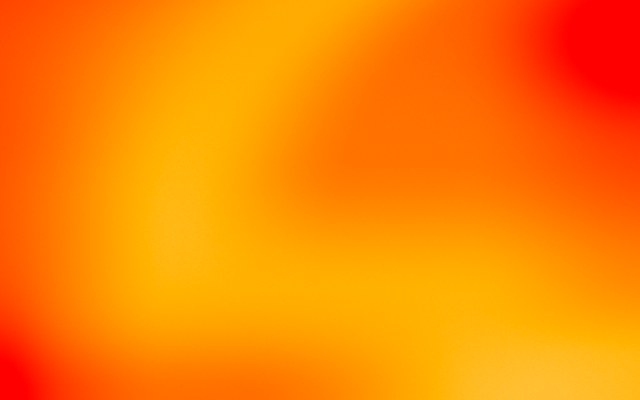
This background is drawn by a WebGL 1 fragment shader. Its source:

```glsl
precision highp float;
// Soft molten gradient: a curved amber band between orange and red glows, with fine grain.

uniform vec2 u_resolution;

float hash(vec2 p) {
  return fract(sin(dot(p, vec2(12.9898, 78.233))) * 43758.5453);
}

// Soft elliptical spot, 1 at its centre
float glow(vec2 p, vec2 centre, vec2 size) {
  vec2 d = (p - centre) / size;
  return exp(-dot(d, d));
}

void main() {
  // Canvas stretched to 1.6 by 1
  vec2 p = gl_FragCoord.xy / u_resolution * vec2(1.6, 1.0);

  // Crest of the amber band, bending right towards the top
  float rise = max(p.y - 0.45, 0.0);
  float crest = 0.43 + 1.1 * rise * rise;
  float side = p.x - crest;
  float upper = smoothstep(0.6, 1.0, p.y);

  // Heat is the green level: amber high, red low
  float heat = 0.7 - 0.03 * upper;

  // Orange falloff left of the crest
  float left = max(-side, 0.0) / (0.354 + 0.16 * upper);
  heat -= 0.45 * (1.0 - exp(-left * left));

  // Orange plateau inside the bend, and the darker right edge
  heat -= 0.25 * smoothstep(0.04, 0.44, side) * smoothstep(0.26, 0.62, p.y);
  heat -= 0.17 * smoothstep(1.15, 1.65, p.x) * smoothstep(0.1, 0.32, p.y);

  // Orange floor along the lower left
  float depth = p.y / 0.156;
  heat -= 0.27 * exp(-depth * depth) * (1.0 - smoothstep(0.6, 1.2, p.x));

  // Red corners
  heat -= 0.5 * glow(p, vec2(1.6, 0.9), vec2(0.28, 0.18));
  heat -= 0.22 * glow(p, vec2(0.0), vec2(0.1, 0.22));

  // Pale highlights on the band
  heat += 0.05 * glow(p, vec2(1.35, 0.0), vec2(0.28, 0.17));
  heat += 0.02 * glow(p, vec2(0.43, 0.42), vec2(0.14, 0.2));

  // Fine grain
  heat += 0.012 * (hash(floor(p * 320.0)) - 0.5);

  vec3 colour = vec3(1.0, heat, 4.0 * (heat - 0.7));
  gl_FragColor = vec4(clamp(colour, 0.0, 1.0), 1.0);
}
```
